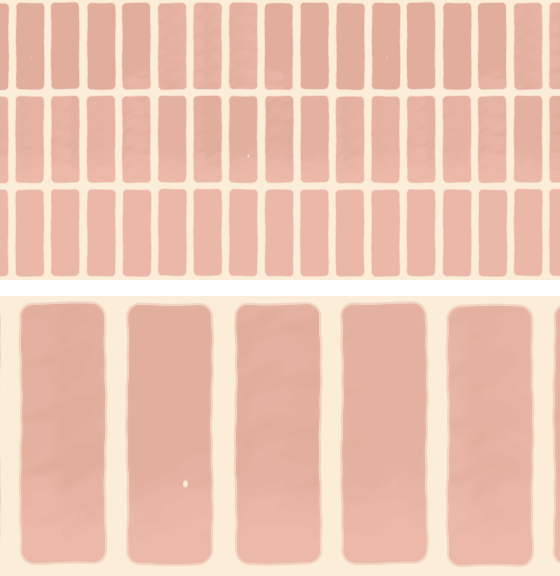
Top, the full canvas; bottom, a detail of the centre.
This pattern is drawn by a Shadertoy shader. Its source:

```glsl
// Three rows of upright glazed pink tiles with cream grout and brushed mottling.
#define ROWS 3.0
#define PITCH_X 0.1271
#define FIRST_X 0.1068
#define TILE_HALF vec2(0.0518, 0.1562)
#define CORNER 0.017
#define RIM 0.0026
#define CYCLE 10.0
#define GROUT_COLOR vec3(0.99, 0.93, 0.85)
#define RIM_COLOR vec3(0.95, 0.83, 0.76)
#define LIGHT_GLAZE vec3(0.924, 0.724, 0.662)
#define DARK_GLAZE vec3(0.880, 0.680, 0.608)

float hash(vec2 cell) {
    return fract(sin(dot(cell, vec2(127.1, 311.7))) * 4375.85);
}

float roundedBox(vec2 p, vec2 halfSize, float radius) {
    vec2 q = abs(p) - halfSize + radius;
    return length(max(q, 0.0)) + min(max(q.x, q.y), 0.0) - radius;
}

// Layered sines, each bending the next into brushed blotches
float brushNoise(vec2 p, float seed) {
    vec2 q = p * vec2(55.0, 75.0) + seed * 40.0;
    for (int i = 0; i < 4; i++) {
        q += 0.85 * sin(q.yx * vec2(1.3, 1.0) + float(i) * 1.7 + seed * 6.0);
    }
    return 0.6 * sin(q.x) + 0.4 * sin(q.y * 1.4);
}

// Splits a smooth tone into flat washes with softened borders
float posterize(float tone, float levels) {
    float s = tone * levels;
    return (floor(s) + smoothstep(0.85, 1.0, fract(s))) / levels;
}

// Glaze depth: 0 is light, 1 is dark
float glazeTone(vec2 p, float col, float row, float seed, float edge) {
    float noise = brushNoise(p, seed);
    float paleEdge = smoothstep(-0.007, -0.003, edge);
    if (row < 0.5) return 0.04;
    if (row < 1.5) {
        // Middle row: darker above, fading to light near the foot
        float depth = 0.55 + 0.3 * (1.0 - smoothstep(1.0, 3.0, abs(col - 6.0)));
        float mottle = 0.06 + 0.2 * mod(col, 2.0);
        float height = smoothstep(-0.13, -0.02, p.y + 0.015 * noise);
        float tone = posterize(depth * height + mottle * noise * height + 0.08, 6.0);
        return clamp(tone - 0.25 * paleEdge, 0.0, 1.0);
    }
    // Top row: plain dark tiles with one mottled group per cycle
    float washTop = 0.4 - 0.5 * max(abs(col - 5.0) - 1.0, 0.0);
    float wash = 1.0 - smoothstep(-0.02, 0.02, p.y - washTop + 0.015 * noise);
    float mottled = posterize(0.62 + 0.27 * noise, 6.0) - 0.2 * paleEdge;
    return mix(0.96, clamp(mottled, 0.0, 1.0), wash);
}

void mainImage(out vec4 fragColor, in vec2 fragCoord) {
    vec2 uv = fragCoord / iResolution.y;
    float pixel = 1.0 / iResolution.y;

    // Grid cell and tile-local position
    float index = floor((uv.x - FIRST_X) / PITCH_X + 0.5);
    float row = floor(uv.y * ROWS);
    float col = mod(index, CYCLE);
    float seed = hash(vec2(col, row) + 3.0);
    vec2 center = vec2(FIRST_X + index * PITCH_X, (row + 0.5) / ROWS + 0.002);
    vec2 p = uv - center;

    // Slightly uneven, hand-cut outline
    vec2 jitter = vec2(seed, hash(vec2(row, col) + 17.0)) - 0.5;
    vec2 cut = p - jitter * 0.003;
    cut += 0.0008 * sin(p.yx * vec2(34.0, 60.0) + seed * 30.0);
    cut.x += 0.0004 * sin(p.y * 150.0 + seed * 50.0);
    float edge = roundedBox(cut, TILE_HALF, CORNER);

    // Glaze, pale rim and grout
    float tone = glazeTone(p, col, row, seed, edge);
    vec3 tile = mix(LIGHT_GLAZE, DARK_GLAZE, tone);
    tile = mix(tile, RIM_COLOR, smoothstep(-RIM - pixel * 0.5, -RIM + pixel * 0.5, edge));

    // One tiny chip on a tile of each glazed row
    vec2 chipAt = mix(vec2(0.018, -0.059), vec2(0.005, -0.042), row - 1.0);
    float chip = length((p - chipAt) * vec2(1.0, 0.7)) - 0.0028;
    float chipped = 1.0 - step(0.5, abs(col - (12.0 - 6.0 * row)));
    tile = mix(tile, GROUT_COLOR, chipped * (1.0 - smoothstep(-pixel, pixel, chip)) * (1.6 - 0.6 * row));

    float inside = 1.0 - smoothstep(-pixel * 0.7, pixel * 0.7, edge);
    fragColor = vec4(mix(GROUT_COLOR, tile, inside), 1.0);
}
```
